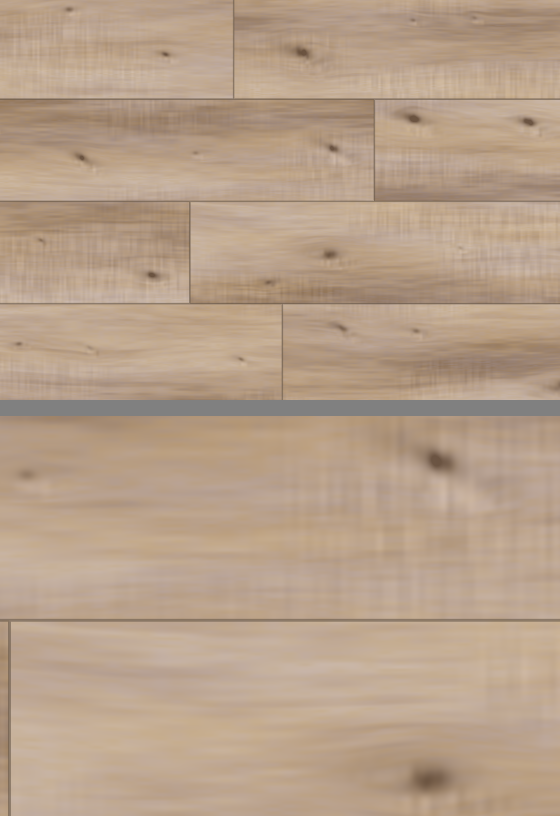
Top, the full canvas; bottom, a detail of the centre.
A WebGL 1 fragment shader for this texture:

```glsl
precision highp float;
// Weathered oak floor: four rows of long planks with staggered joints, grain and knots.

uniform vec2 u_resolution;

// Layout, in canvas heights; vec4 entries run from the top row to the bottom row
const float ROW_HEIGHT = 0.2555;
const float ROW_SHIFT = 0.0075;
const vec4 JOINT_X = vec4(0.584, 0.936, 0.4745, 0.706);
const float SEAM_HALF = 0.0008;
const float SEAM_STRENGTH = 0.6;

// Dark heartwood band of each plank: centre, width (in plank heights) and strength
const vec4 BAND_POS_LEFT = vec4(0.10, 0.08, 0.32, 1.00);
const vec4 BAND_POS_RIGHT = vec4(0.33, 0.93, 0.95, 0.50);
const vec4 BAND_WIDTH_LEFT = vec4(0.28, 0.42, 0.36, 0.22);
const vec4 BAND_WIDTH_RIGHT = vec4(0.28, 0.24, 0.22, 0.34);
const vec4 BAND_DEPTH_LEFT = vec4(0.40, 0.80, 0.70, 0.65);
const vec4 BAND_DEPTH_RIGHT = vec4(0.62, 0.75, 0.85, 0.78);

// Knots
const int KNOTS_PER_PLANK = 5;
const float KNOT_SPACING = 0.27;
const float KNOT_MIN = 0.006;
const float KNOT_MAX = 0.017;

// Colours
const vec3 PALE = vec3(0.79, 0.705, 0.615);
const vec3 TAN = vec3(0.73, 0.63, 0.535);
const vec3 BROWN = vec3(0.59, 0.485, 0.39);
const vec3 KNOT_BROWN = vec3(0.36, 0.27, 0.20);
const vec3 SEAM_COLOUR = vec3(0.40, 0.34, 0.28);
const vec3 GREY_SHIFT = vec3(-0.015, 0.006, 0.065);

float hash(vec2 p) {
  vec3 h = fract(vec3(p.xyx) * 0.1031);
  h += dot(h, h.yzx + 33.33);
  return fract((h.x + h.y) * h.z);
}

float noise(vec2 p) {
  vec2 i = floor(p), f = fract(p);
  f = f * f * (3.0 - 2.0 * f);
  return mix(mix(hash(i), hash(i + vec2(1.0, 0.0)), f.x),
             mix(hash(i + vec2(0.0, 1.0)), hash(i + 1.0), f.x), f.y);
}

// Selects the entry that belongs to a row
float pick(vec4 values, float row) {
  return dot(values, vec4(equal(vec4(0.0, 1.0, 2.0, 3.0), vec4(row))));
}

float bell(vec2 d) {
  return exp(-dot(d, d));
}

// Returns grain bend, knot darkness and pale fleck amount
vec3 knots(vec2 q, float plank, float direction) {
  vec3 sum = vec3(0.0);
  for (int i = 0; i < KNOTS_PER_PLANK; i++) {
    vec2 key = vec2(float(i) * 3.7 + 11.0, plank * 5.3 + 2.0);
    float big = hash(key);
    float size = mix(KNOT_MIN, KNOT_MAX, big * big);
    float along = (float(i) + mix(0.2, 0.8, hash(key + 17.0))) * KNOT_SPACING;
    vec2 centre = vec2(direction * along, ROW_HEIGHT * mix(0.12, 0.86, hash(key + 31.0)));
    vec2 d = (q - centre) / size;
    d.y += (hash(key + 47.0) - 0.6) * 0.7 * d.x;
    sum.x += d.y * size * 0.65 * bell(d * vec2(0.22, 0.4));
    float core = bell(d * vec2(0.9, 1.4)) + 0.4 * bell(d * vec2(0.25, 0.9));
    sum.y += core * mix(0.35, 0.85, big);
    sum.z += bell((d - vec2(1.2, 0.9)) * vec2(0.35, 0.6));
  }
  return sum;
}

void main() {
  vec2 p = gl_FragCoord.xy / u_resolution.y;

  // Plank layout
  float down = (1.0 - p.y + ROW_SHIFT) / ROW_HEIGHT;
  float row = floor(down), v = fract(down);
  float joint = pick(JOINT_X, row);
  float side = step(joint, p.x);
  float plank = row * 2.0 + side;
  vec2 q = vec2(p.x - joint, v * ROW_HEIGHT);

  // Grain coordinates, bowed around knots and gently wavy
  vec3 knot = knots(q, plank, side * 2.0 - 1.0);
  vec2 g = q - vec2(0.0, knot.x) + vec2(plank * 7.3 + 20.0, plank * 3.7 + 5.0);
  g.y += 0.022 * (noise(g * vec2(3.0, 9.0)) - 0.5);

  // Grain layers from broad clouds to fine fibres
  float cloud = 0.6 * noise(g * vec2(2.5, 15.0)) + 0.4 * noise(g * vec2(6.0, 44.0)) - 0.5;
  float streak = smoothstep(0.6, 0.95, noise(g * vec2(5.0, 80.0)));
  float fibre = noise(g * vec2(22.0, 170.0)) - 0.5;
  float fine = noise(g * vec2(75.0, 330.0)) - 0.5;
  float sawPatch = smoothstep(0.4, 0.8, noise(g * vec2(4.0, 11.0)));
  float saw = sawPatch * (noise(vec2(g.x * 170.0, g.y * 22.0)) - 0.5);

  // Heartwood band
  float centre = mix(pick(BAND_POS_LEFT, row), pick(BAND_POS_RIGHT, row), side);
  float width = mix(pick(BAND_WIDTH_LEFT, row), pick(BAND_WIDTH_RIGHT, row), side);
  float depth = mix(pick(BAND_DEPTH_LEFT, row), pick(BAND_DEPTH_RIGHT, row), side);
  float wander = 0.3 * (noise(g * vec2(2.0, 6.0)) - 0.5);
  float band = depth * bell(vec2((v + wander - centre) / width, 0.0));

  // Wood colour
  float shade = 0.2 + 0.65 * band + 0.6 * cloud + 0.16 * streak + 0.2 * fibre + 0.16 * fine;
  vec3 colour = mix(PALE, TAN, smoothstep(0.0, 0.45, shade));
  colour = mix(colour, BROWN, smoothstep(0.35, 1.0, shade));
  colour += GREY_SHIFT * (noise(g * vec2(3.0, 24.0)) + 0.8 * fine - 0.4);
  colour += 0.06 * saw + 0.035 * fine;

  // Knots and the rippled pale figure beside them
  float ripple = noise(g * vec2(130.0, 90.0)) - 0.4;
  colour += 0.14 * min(knot.z, 1.0) * ripple;
  float knotMask = clamp(knot.y * (0.75 + 0.9 * fibre + 0.5 * ripple), 0.0, 0.85);
  colour = mix(colour, KNOT_BROWN, knotMask);

  // Seams
  float edge = min(min(v, 1.0 - v) * ROW_HEIGHT, abs(q.x));
  float seam = 1.0 - smoothstep(SEAM_HALF, SEAM_HALF + 1.0 / u_resolution.y, edge);
  colour = mix(colour, SEAM_COLOUR, seam * SEAM_STRENGTH);

  gl_FragColor = vec4(clamp(colour, 0.0, 1.0), 1.0);
}
```
